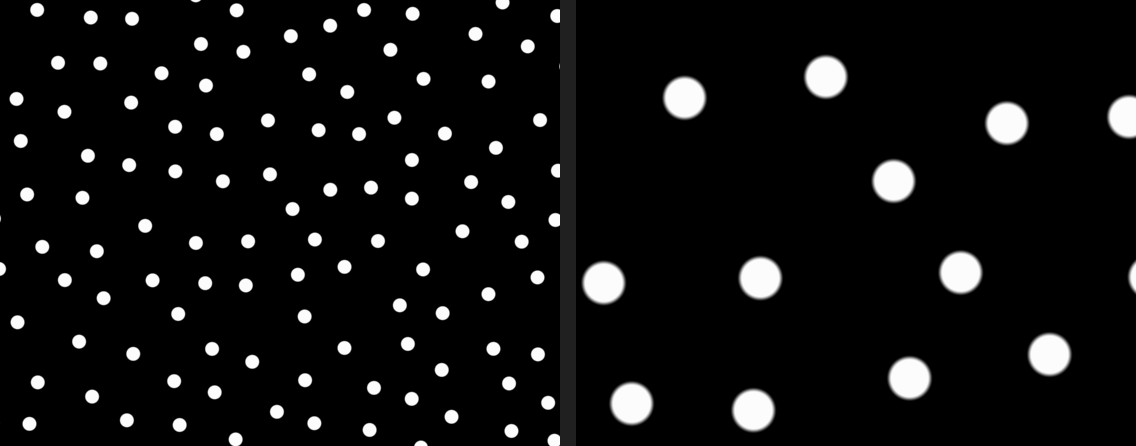
Left, the full canvas; right, a detail of the centre.
Reproduce this pattern procedurally as a Shadertoy shader.

```glsl
// Small white dots scattered evenly but irregularly on black.
// A tilted hexagonal lattice is jittered by a hash, then each dot is pushed
// away from close neighbours so that no two dots crowd together.

const vec3 BACKGROUND = vec3(0.0);
const vec3 DOT_COLOR = vec3(0.99);
const float SPACING = 0.1185;     // lattice step, in canvas heights
const float DOT_RADIUS = 0.0155;  // in canvas heights
const float EDGE_SOFTNESS = 0.0021;
const float ROW_STEP = 0.866;     // row distance, in lattice steps
const float JITTER = 0.36;        // largest random shift, in lattice steps
const float MIN_GAP = 0.80;       // wanted dot distance, in lattice steps
const float TILT = 0.31;
const float TAU = 6.2831853;

vec2 hash2(vec2 p) {
    vec2 k = vec2(dot(p, vec2(127.1, 311.7)), dot(p, vec2(269.5, 183.3)));
    return fract(sin(k) * 43758.5453);
}

mat2 rotation(float angle) {
    float c = cos(angle), s = sin(angle);
    return mat2(c, s, -s, c);
}

// Odd rows are shifted by half a step.
float rowShift(float row) {
    return 0.5 * mod(row, 2.0);
}

vec2 jitteredPoint(vec2 cell, float amount) {
    vec2 h = hash2(cell);
    float angle = TAU * h.x;
    vec2 site = vec2(cell.x + rowShift(cell.y), cell.y * ROW_STEP);
    return site + amount * sqrt(h.y) * vec2(cos(angle), sin(angle));
}

// Move a point half of the missing gap away from each close neighbour.
vec2 relaxedPoint(vec2 cell, float amount, float minGap) {
    vec2 point = jitteredPoint(cell, amount);
    vec2 push = vec2(0.0);
    for (int j = -1; j <= 1; j++) {
        for (int i = -1; i <= 1; i++) {
            if (i == 0 && j == 0) continue;
            // Skewing the row by its shift keeps all six neighbours in reach.
            vec2 away = point - jitteredPoint(cell + vec2(i, j), amount);
            float gap = max(length(away), 0.001);
            push += away / gap * 0.5 * max(minGap - gap, 0.0);
        }
    }
    return point + push;
}

// Distance from q to the nearest dot centre, in lattice steps.
float nearestDot(vec2 q) {
    float row = round(q.y / ROW_STEP);
    vec2 home = vec2(round(q.x - rowShift(row)), row);
    float nearest = 10.0;
    for (int j = -1; j <= 1; j++) {
        for (int i = -1; i <= 1; i++) {
            vec2 center = relaxedPoint(home + vec2(i, j), JITTER, MIN_GAP);
            nearest = min(nearest, distance(q, center));
        }
    }
    return nearest;
}

void mainImage(out vec4 fragColor, in vec2 fragCoord) {
    vec2 uv = fragCoord / iResolution.y;
    vec2 q = rotation(TILT) * uv / SPACING + vec2(7.3, 4.6);

    // Soft disc, never sharper than one pixel.
    float edge = max(EDGE_SOFTNESS, 0.5 / iResolution.y);
    float dist = nearestDot(q) * SPACING;
    float disc = 1.0 - smoothstep(DOT_RADIUS - edge, DOT_RADIUS + edge, dist);

    fragColor = vec4(mix(BACKGROUND, DOT_COLOR, disc), 1.0);
}
```
